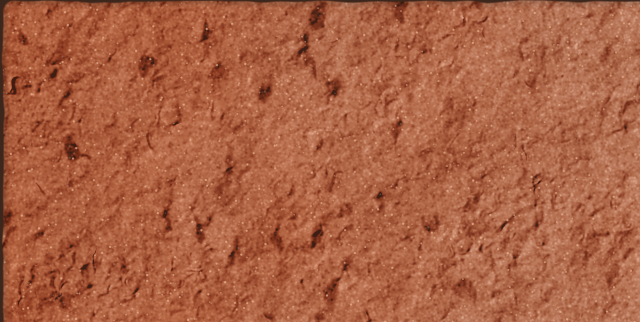
A WebGL 2 fragment shader for this texture:

```glsl
#version 300 es
precision highp float;
// Rough fired-clay brick face: gritty relief, crumbs, short gashes and pale mineral specks.
uniform vec2 u_resolution;
out vec4 fragColor;

const vec3 CLAY[7] = vec3[7](
    vec3(0.24, 0.12, 0.08), vec3(0.45, 0.18, 0.10), vec3(0.56, 0.25, 0.15),
    vec3(0.64, 0.34, 0.22), vec3(0.71, 0.42, 0.29), vec3(0.77, 0.50, 0.38),
    vec3(0.86, 0.62, 0.49));
const vec3 SHADOW = vec3(0.24, 0.15, 0.11);
const vec3 MINERAL = vec3(0.92, 0.72, 0.58);

vec3 hash3(vec2 cell) {
    vec3 q = fract(cell.xyx * vec3(0.1031, 0.1030, 0.0973));
    q += dot(q, q.yxz + 33.33);
    return fract((q.xxy + q.yzz) * q.zyx);
}

// Cellular noise: soft bumps of random sign, one per cell, around zero.
float bumpNoise(vec2 p) {
    vec2 cell = floor(p);
    float sum = 0.0;
    for (int j = -1; j <= 1; j++)
    for (int i = -1; i <= 1; i++) {
        vec2 c = cell + vec2(i, j);
        vec3 h = hash3(c + 71.0);
        vec2 d = c + h.xy - p;
        float w = max(1.0 - dot(d, d), 0.0);
        sum += (2.0 * h.z - 1.0) * w * w * w;
    }
    return sum;
}

// Sparse domes: only the given share of cells holds one.
float scatter(vec2 p, float radius, float share) {
    vec2 cell = floor(p);
    float top = 0.0;
    for (int j = -1; j <= 1; j++)
    for (int i = -1; i <= 1; i++) {
        vec2 c = cell + vec2(i, j);
        vec3 h = hash3(c + 19.0);
        float size = max(h.z - 1.0 + share, 0.0) / share;
        vec2 d = (c + h.xy - p) / (radius * (0.6 + 0.4 * size));
        top = max(top, sqrt(size) * smoothstep(1.0, 0.2, length(d)));
    }
    return top;
}

vec2 warp(vec2 p, float freq, float amount) {
    return p + amount * vec2(bumpNoise(p * freq), bumpNoise(p * freq + 37.0));
}

// Fine octaves, stronger in rough patches, with lumps and smaller crumbs on top.
float surfaceHeight(vec2 p, float rough) {
    vec2 q = warp(p, 30.0, 0.016);
    float height = 0.25 / 8.0 * bumpNoise(q * vec2(9.0, 7.0));
    float freq = 17.0;
    for (int k = 0; k < 3; k++) {
        height += mix(0.24, 0.55, rough) / freq * bumpNoise(q * freq + float(k) * 13.7);
        freq *= 1.9;
    }
    height += 0.040 * scatter(q * 4.5, 0.20, 0.20);
    return height + 0.018 * rough * scatter(q * 15.0 + 7.0, 0.42, 0.35);
}

// Short, mostly upright gashes.
float gashes(vec2 p) {
    vec2 q = warp(p, 32.0, 0.014);
    float line = smoothstep(0.16, 0.02, abs(bumpNoise(q * vec2(16.0, 8.0) + 5.0)));
    return line * smoothstep(0.42, 0.75, bumpNoise(p * vec2(15.0, 11.0) + 53.0));
}

vec3 clayRamp(float tone) {
    float t = clamp(tone, 0.0, 5.999);
    int k = int(t);
    return mix(CLAY[k], CLAY[k + 1], t - float(k));
}

float roundedBox(vec2 p, vec2 low, vec2 high, float radius) {
    vec2 d = abs(p - 0.5 * (low + high)) - 0.5 * (high - low) + radius;
    return length(max(d, 0.0)) + min(max(d.x, d.y), 0.0) - radius;
}

void main() {
    vec2 p = gl_FragCoord.xy / u_resolution.y;
    float across = gl_FragCoord.x / u_resolution.x;

    // Relief lit from the upper left, with deeper shade than light
    float rough = smoothstep(0.0, 0.7, bumpNoise(p * 4.0 + 8.0) + 0.4 * bumpNoise(p * 10.0));
    vec2 toLight = 0.004 * normalize(vec2(-0.8, 0.6));
    float slope = (surfaceHeight(p, rough) - surfaceHeight(p + toLight, rough)) / 0.004;
    float relief = slope < 0.0 ? 1.35 * slope : 0.9 * slope / (1.0 + 0.4 * slope);

    // Faint mottling and fine grit
    float mottle = bumpNoise(p * 2.6 + 21.0) + 0.7 * bumpNoise(p * 8.0 + 3.0);
    float grit = bumpNoise(p * 135.0) + 0.5 * bumpNoise(p * 70.0 + 90.0);
    float tone = 3.72 + 0.6 * (across - 0.5) + 0.36 * mottle + relief + 1.0 * grit;
    vec3 color = clayRamp(tone - 2.4 * gashes(p));

    // Redder clay on the left, dustier on the right
    float dust = clamp(across + 0.3 * bumpNoise(p * 3.0 + 64.0), 0.0, 1.0);
    color *= mix(vec3(1.01, 0.95, 0.90), vec3(0.99, 1.04, 1.09), dust);

    // Pale mineral specks, many faint and a few bright
    float specks = 0.75 * scatter(p * 62.0, 0.36, 0.12);
    specks = max(specks, 0.3 * scatter(p * 85.0 + 40.0, 0.5, 0.2));
    color = mix(color, MINERAL, specks);

    // Worn left and top edges falling into shadow
    vec2 farCorner = vec2(u_resolution.x / u_resolution.y + 0.2, 0.995);
    float edge = roundedBox(p, vec2(0.011, -0.2), farCorner, 0.035);
    edge += 0.004 * bumpNoise(p * 16.0 + 11.0);
    color *= mix(1.0, 0.85, smoothstep(-0.025, 0.0, edge));
    color = mix(color, SHADOW, smoothstep(-0.003, 0.004, edge));
    fragColor = vec4(color, 1.0);
}
```
